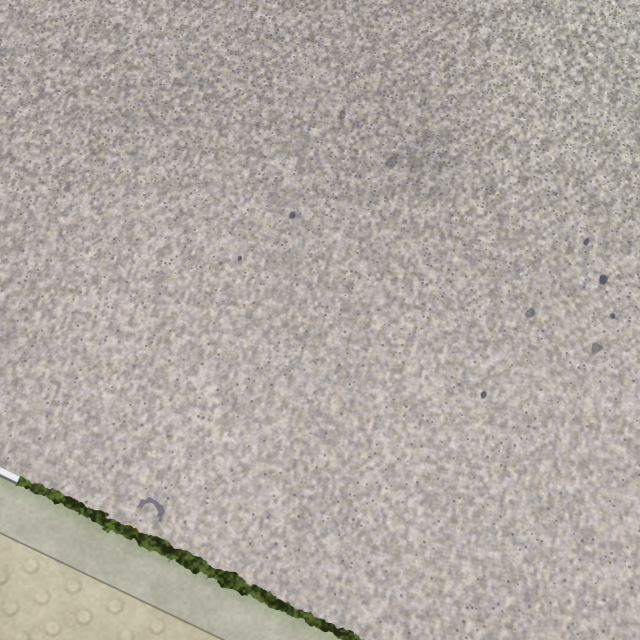
Give the GLSL for this texture, as a three.js fragment shader.

```glsl
// Speckled granite paving seen at a slant, with a mossy joint, a pale kerb
// and studded tiles in the lower left corner. Grains are layered value noise
// on a perspective domain; the joint and kerb are bands along a tilted axis.

varying vec2 vUv;

const vec2 JOINT_START = vec2(0.029, 0.251);
const vec2 JOINT_DIR = vec2(0.902, -0.432);
const float SOFT = 0.0016;

float hash(vec2 p) {
  return fract(sin(dot(p, vec2(127.1, 311.7))) * 43758.5453);
}

float noise(vec2 p) {
  vec2 cell = floor(p);
  vec2 f = fract(p);
  f = f * f * (3.0 - 2.0 * f);
  float low = mix(hash(cell), hash(cell + vec2(1.0, 0.0)), f.x);
  float high = mix(hash(cell + vec2(0.0, 1.0)), hash(cell + 1.0), f.x);
  return mix(low, high, f.y);
}

vec2 rotate(vec2 p, float angle) {
  float c = cos(angle);
  float s = sin(angle);
  return vec2(c * p.x - s * p.y, s * p.x + c * p.y);
}

float fbm(vec2 p) {
  float sum = 0.0;
  float weight = 0.5;
  for (int i = 0; i < 4; i++) {
    sum += weight * noise(p);
    p = rotate(p, 0.6) * 2.03 + 17.0;
    weight *= 0.5;
  }
  return sum / 0.9375;
}

// 1 inside a band of the given half width, 0 outside
float band(float d, float halfWidth) {
  return 1.0 - smoothstep(halfWidth - SOFT, halfWidth + SOFT, abs(d));
}

// One small dark dot in a random share of the cells
float specks(vec2 p, float share) {
  vec2 cell = floor(p);
  vec2 center = 0.35 + 0.3 * vec2(hash(cell + 3.1), hash(cell + 7.7));
  float radius = mix(0.16, 0.34, hash(cell + 11.3));
  float dotMask = 1.0 - smoothstep(radius - 0.14, radius + 0.14, length(fract(p) - center));
  return dotMask * step(hash(cell + 19.9), share);
}

// Scattered dirt spots with ragged outlines
float stains(vec2 p) {
  float mask = 0.0;
  float ragged = 0.008 * (noise(p * 110.0) - 0.5);
  for (int i = 0; i < 16; i++) {
    float id = float(i);
    vec2 center = vec2(hash(vec2(id, 1.3)), 1.0 - 0.62 * hash(vec2(id, 5.9)));
    float size = hash(vec2(id, 9.2));
    float radius = mix(0.003, 0.010, size * size);
    float d = length(rotate(p - center, 0.5) * vec2(1.25, 0.9)) + ragged;
    float strength = mix(0.4, 0.85, hash(vec2(id, 13.7)));
    mask = max(mask, strength * (1.0 - smoothstep(radius - 0.002, radius + 0.002, d)));
  }
  return mask;
}

// Curved scuff: part of a ring open at the lower left
float scuff(vec2 p, float radius) {
  float ring = band(length(p) - radius + 0.005 * (noise(p * 150.0) - 0.5), 0.0045);
  return ring * smoothstep(-0.008, 0.002, p.x * 0.5 + p.y);
}

vec3 granite(vec2 p) {
  vec2 q = rotate(vec2(p.x - 0.5, p.y) / (1.0 - 0.22 * p.y), 0.25);
  float far = smoothstep(0.3, 1.0, p.y);
  float corner = smoothstep(0.55, 1.0, p.x) * far;

  float grain = 0.62 * noise(q * vec2(150.0, 108.0));
  grain += 0.38 * noise(rotate(q, 0.7) * 235.0 + 31.0);
  float cloud = fbm(p * 6.0) - 0.5;
  float tone = mix(0.718, 0.662, far) + 0.025 * corner + 0.06 * cloud;
  tone += (grain - 0.5) * (0.31 + 0.08 * far + 0.08 * corner);

  // Light grains lean beige, dark ones mauve grey
  float hue = noise(q * 95.0 + 57.0) - 0.5;
  vec3 color = tone * vec3(1.0, 0.96, 0.93) + hue * vec3(0.012, 0.0, -0.04);
  color += corner * vec3(-0.005, 0.01, -0.005);

  float dark = specks(q * 125.0, 0.03 + 0.11 * far + 0.10 * corner);
  color = mix(color, vec3(0.40, 0.38, 0.39), 0.6 * dark);
  float smudge = 1.0 - smoothstep(0.0, 0.07, length(p - vec2(0.67, 0.75)));
  color -= 0.07 * smudge * vec3(1.0, 0.95, 0.7);
  color = mix(color, vec3(0.29, 0.29, 0.33), stains(p));
  return mix(color, vec3(0.42, 0.41, 0.45), 0.8 * scuff(p - vec2(0.234, 0.200), 0.017));
}

// Staggered round studs; along and across are joint coordinates
vec3 studs(vec3 color, vec2 along, float pitch) {
  float row = floor(along.y / (0.5 * pitch) + 0.5);
  vec2 local = vec2(along.x + 0.5 * pitch * mod(row, 2.0), along.y - row * 0.5 * pitch);
  local.x -= pitch * floor(local.x / pitch + 0.5);
  float r = length(local);
  float rim = 1.0 - smoothstep(0.001, 0.005, abs(r - 0.012));
  float light = dot(local, vec2(-0.8, 0.6)) / 0.013;
  return color + rim * (0.035 * light - 0.04) + 0.02 * (1.0 - smoothstep(0.007, 0.012, r));
}

vec3 kerb(vec2 p, vec2 axis) {
  float mottling = 0.10 * (fbm(p * 28.0) - 0.5) + 0.05 * (noise(p * 190.0) - 0.5);
  vec3 tile = studs(vec3(0.765, 0.735, 0.645), axis - vec2(0.002, -0.1127), 0.073);
  float strip = smoothstep(-0.088 - SOFT, -0.088 + SOFT, axis.y);
  vec3 color = mix(tile, vec3(0.71, 0.705, 0.645), strip) + mottling;
  color -= vec3(0.07, 0.04, 0.08) * smoothstep(-0.035, -0.008, axis.y);
  return mix(color, vec3(0.43, 0.41, 0.36), 0.8 * band(axis.y + 0.088, 0.0013));
}

vec3 moss(vec2 p) {
  float blades = 0.55 * noise(p * 85.0) + 0.45 * noise(p * 210.0);
  vec3 color = mix(vec3(0.13, 0.16, 0.07), vec3(0.36, 0.42, 0.20), smoothstep(0.25, 0.8, blades));
  return color;
}

void main() {
  vec2 p = vUv;
  vec2 offset = p - JOINT_START;
  vec2 axis = vec2(dot(offset, JOINT_DIR), dot(offset, vec2(-JOINT_DIR.y, JOINT_DIR.x)));

  vec3 color = mix(kerb(p, axis), granite(p), smoothstep(-SOFT, SOFT, axis.y));

  // Moss fills the joint, a white strip ends it on the left
  float width = mix(0.006, 0.011, smoothstep(0.0, 0.2, axis.x)) - 0.004 * smoothstep(0.3, 0.58, axis.x);
  float fray = 0.009 * (noise(p * 95.0) - 0.5) + 0.004 * (noise(p * 220.0) - 0.5);
  float started = smoothstep(-SOFT, SOFT, axis.x);
  color = mix(color, moss(p), band(axis.y + fray, width) * started);
  color = mix(color, vec3(0.40, 0.40, 0.38), band(axis.y + 0.002, 0.007) * (1.0 - started));
  color = mix(color, vec3(0.92, 0.92, 0.95), band(axis.y, 0.005) * (1.0 - started));

  gl_FragColor = vec4(color, 1.0);
}
```
